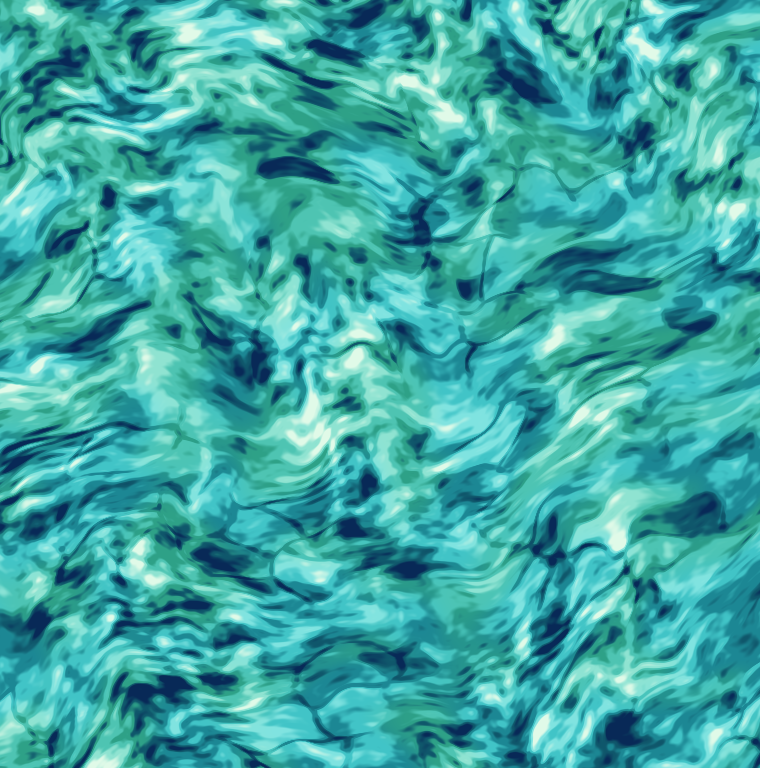
Give the GLSL for this texture, as a WebGL 1 fragment shader.

```glsl
precision highp float;
// Rippled turquoise pool water: layered sines bend the plane, then gradient
// noise, cellular facets and contour rings are summed into one tone value,
// which a colour ramp turns into navy, teal, turquoise and pale glints.

uniform vec2 u_resolution;

#define TILT 0.36          // direction of the ripples, radians
#define STRETCH vec2(0.82, 1.25)
#define BEND 0.27          // strength of the refraction
#define PATCH_SCALE 11.0
#define FACET_SCALE 13.0
#define NET_SCALE 7.0
#define RING_SCALE 9.0
#define RING_COUNT 21.0
#define RIPPLE_COUNT 270.0
#define CONTRAST 1.05
#define BIAS 0.1

const vec3 NAVY = vec3(0.03, 0.16, 0.34);
const vec3 DEEP = vec3(0.06, 0.34, 0.42);
const vec3 TEAL = vec3(0.11, 0.53, 0.58);
const vec3 GREEN = vec3(0.18, 0.63, 0.53);
const vec3 TURQUOISE = vec3(0.28, 0.77, 0.74);
const vec3 PALE = vec3(0.53, 0.89, 0.85);
const vec3 GLINT = vec3(0.88, 0.98, 0.91);

float hash(vec2 p) {
  return fract(sin(dot(p, vec2(127.1, 311.7))) * 43758.55);
}

mat2 rotation(float a) {
  float c = cos(a), s = sin(a);
  return mat2(c, -s, s, c);
}

// One lattice corner of gradient noise
float slope(vec2 corner, vec2 offset) {
  float a = 6.2832 * hash(corner);
  return dot(vec2(cos(a), sin(a)), offset);
}

// Gradient noise, about -0.7 to 0.7
float noise(vec2 p) {
  vec2 i = floor(p), f = p - i;
  vec2 u = f * f * f * (f * (f * 6.0 - 15.0) + 10.0);
  vec2 e = vec2(1.0, 0.0);
  return mix(mix(slope(i, f), slope(i + e.xy, f - e.xy), u.x),
             mix(slope(i + e.yx, f - e.yx), slope(i + e.xx, f - e.xx), u.x), u.y);
}

// Cellular noise: x = distance from the border, y = random value of the cell
vec2 cells(vec2 p) {
  vec2 i = floor(p), f = p - i;
  float first = 9.0, second = 9.0, id = 0.0;
  for (int y = -1; y <= 1; y++) {
    for (int x = -1; x <= 1; x++) {
      vec2 cell = vec2(float(x), float(y));
      vec2 seed = vec2(hash(i + cell), hash(i + cell + 57.3));
      float d = length(cell + seed - f);
      if (d < first) {
        second = first;
        first = d;
        id = hash(i + cell + 19.7);
      } else {
        second = min(second, d);
      }
    }
  }
  return vec2(second - first, id);
}

// Layered sines, each turned against the last
vec2 bendPlane(vec2 p) {
  float frequency = 6.0;
  for (int i = 0; i < 5; i++) {
    p += BEND / frequency * sin(p.yx * frequency + vec2(1.3, 4.1) * float(i + 1));
    p = rotation(0.9) * p;
    frequency *= 1.9;
  }
  return rotation(-4.5) * p;
}

float waterTone(vec2 p, vec2 q) {
  float busy = smoothstep(-0.2, 0.25, noise(p * 3.7 + 11.0));
  float lively = mix(0.65, 1.25, busy);
  // Small wobble that makes the outlines of the shapes irregular
  vec2 w = q + 0.012 * vec2(noise(q * 24.0 + 3.0), noise(q * 24.0 + 47.0));

  // Broad patches down to fine ripples
  float tone = 2.1 * noise(w * PATCH_SCALE);
  tone += 2.1 * noise(w * PATCH_SCALE * 2.1 + 5.0) * lively;
  tone += 1.7 * noise(w * PATCH_SCALE * vec2(3.6, 4.6) + 9.0) * lively;
  tone += 0.9 * noise(q * PATCH_SCALE * vec2(7.0, 9.0) + 13.0) * lively;

  // Facets with thin dark seams
  vec2 facet = cells(w * FACET_SCALE + 3.0);
  tone += 1.3 * (facet.y - 0.5) * smoothstep(0.0, 0.18, facet.x);
  float seam = 1.0 - smoothstep(0.02, 0.13, facet.x);
  tone -= 1.2 * seam * smoothstep(-0.02, 0.2, noise(q * 7.0 + 31.0));

  // Concentric rings along the contours of a smooth field
  tone += 0.65 * busy * sin(RING_COUNT * noise(w * RING_SCALE + 17.0));

  // Packets of fine parallel ripples
  float packet = smoothstep(0.08, 0.35, noise(q * 6.0 + 61.0));
  tone += 0.6 * packet * sin(RIPPLE_COUNT * q.y + 9.0 * noise(q * 13.0));

  // Crisp dark pools and the thin bright caustic net
  tone -= 1.2 * smoothstep(0.27, 0.36, noise(w * 12.0 + 43.0));
  float net = 1.0 - smoothstep(0.0, 0.16, cells(w * NET_SCALE + 23.0).x);
  tone += 1.5 * net * smoothstep(-0.05, 0.25, noise(p * 6.0 + 71.0));
  return tone * CONTRAST + BIAS;
}

vec3 waterColor(float tone, float hue) {
  float tint = hue - 0.5;
  vec3 color = mix(NAVY, DEEP, smoothstep(-2.4, -1.5, tone));
  color = mix(color, mix(TEAL, GREEN, hue), smoothstep(-1.5, -0.75, tone));
  color = mix(color, TURQUOISE + tint * vec3(0.05, 0.0, -0.08), smoothstep(-0.4, 0.35, tone));
  color = mix(color, PALE + tint * vec3(0.06, 0.0, -0.06), smoothstep(0.65, 1.5, tone));
  return mix(color, GLINT, smoothstep(1.8, 3.0, tone));
}

void main() {
  vec2 p = gl_FragCoord.xy / u_resolution.y;
  vec2 q = rotation(TILT) * bendPlane(p) * STRETCH;
  // Greener towards the upper left, bluer below
  float hue = smoothstep(-0.25, 0.25, noise(q * 9.0 + 83.0) + 0.25 * (p.y - 0.4 * p.x - 0.3));
  gl_FragColor = vec4(waterColor(waterTone(p, q), hue), 1.0);
}
```
